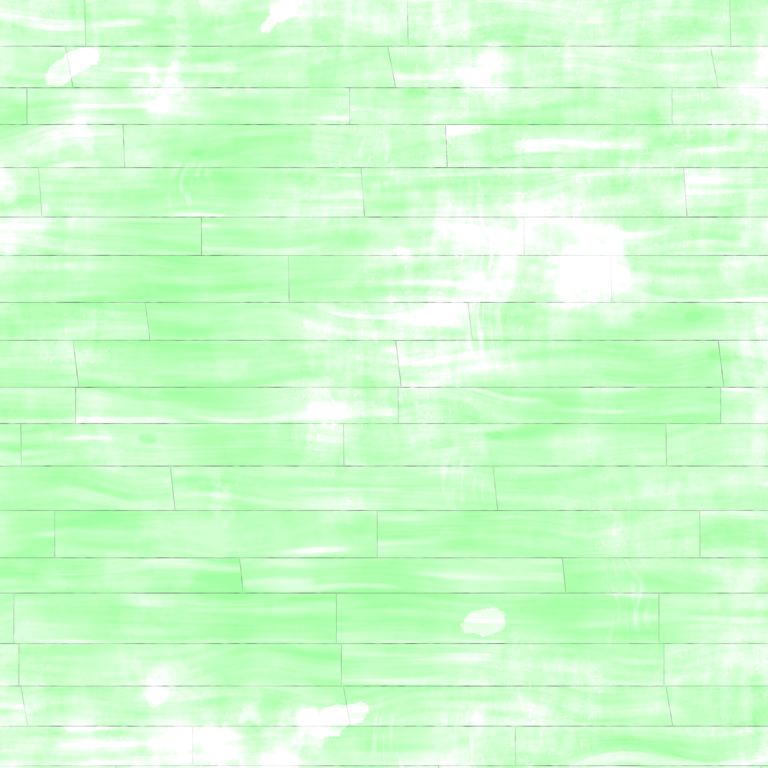
Write a Shadertoy shader that draws this texture.

```glsl
const float ROWS = 18.0;
const float PLANK_LENGTH = 0.42;
const vec3 SEAM_COLOR = vec3(0.47, 0.55, 0.49);

float hash(vec2 p) {
    return fract(sin(dot(p, vec2(127.1, 311.7))) * 43758.5453);
}

vec2 hash2(float n) {
    return vec2(hash(vec2(n, 3.7)), hash(vec2(n, 8.3)));
}

float noise(vec2 p) {
    vec2 i = floor(p), f = fract(p);
    f = f * f * (3.0 - 2.0 * f);
    return mix(mix(hash(i), hash(i + vec2(1, 0)), f.x),
               mix(hash(i + vec2(0, 1)), hash(i + vec2(1, 1)), f.x), f.y);
}

// Centred on zero; a higher roughness strengthens the small octaves
float fbm(vec2 p, float roughness) {
    float sum = 0.0, gain = 0.5;
    for (int i = 0; i < 7; i++) {
        sum += gain * (noise(p) - 0.5);
        p = mat2(1.6, 1.2, -1.2, 1.6) * p + 7.3;
        gain *= roughness;
    }
    return sum;
}

// Octaves without rotation keep the fibres along one axis
float fibres(vec2 p) {
    return 0.5 * noise(p) + 0.3 * noise(p * vec2(1.7, 2.1) + 4.1)
         + 0.2 * noise(p * vec2(2.5, 4.3) + 9.2) - 0.5;
}

float rowEdge(float row) {
    return (row + 0.2 * (hash(vec2(row, 5.1)) - 0.5)) / ROWS;
}

float line(float d, float width) {
    return 1.0 - smoothstep(0.0, width, abs(d));
}

// Curved bristle strokes swept around a centre
float brushArc(vec2 p, vec2 center, float radius, float facing) {
    vec2 q = (p - center) * vec2(facing, 1.0);
    float r = length(q), angle = atan(q.y, q.x);
    float band = 1.0 - smoothstep(0.01, 0.045, abs(r - radius));
    float sweep = 1.0 - smoothstep(0.1, 0.42, abs(angle));
    float bristle = noise(vec2(r * 230.0 + 3.0 * noise(p * 25.0), angle * 6.0 + radius * 90.0));
    return band * sweep * smoothstep(0.5, 0.9, bristle);
}

// Tilted smear of thick paint with a ragged outline
float smear(vec2 p, vec2 center, float tilt, vec2 size) {
    vec2 q = p - center;
    q = mat2(cos(tilt), -sin(tilt), sin(tilt), cos(tilt)) * q;
    q.y += 3.0 * q.x * q.x;
    float d = length(q / size) + 1.6 * fbm(p * 30.0, 0.6);
    return 1.0 - smoothstep(0.8, 1.0, d);
}

float woodTone(vec2 p, vec2 plank) {
    float seed = hash(plank);
    vec2 q = p + vec2(seed * 40.0, seed * 17.0);
    q.y += 0.03 * (noise(q * vec2(9.0, 16.0)) - 0.5) + 0.12 * (seed - 0.5) * p.x;
    float grain = fibres(q * vec2(8.0, 62.0));
    float streak = smoothstep(0.6, 0.95, noise(q * vec2(9.0, 105.0) + 31.0));
    float figured = smoothstep(0.3, 0.7, noise(q * vec2(5.0, 12.0) + 60.0));
    return 0.27 * grain + 0.15 * streak * figured + 0.02 * (seed - 0.5);
}

float paintTone(vec2 p) {
    // Worn clouds, mottling and vertical washes
    float cloud = fbm(p * 5.0 + 2.7, 0.55);
    float mottle = fbm(p * 26.0 + 17.0, 0.68);
    float wash = fibres(vec2(p.x * 95.0 + 2.0 * noise(p * 12.0), p.y * 11.0));
    float worn = smoothstep(-0.15, 0.15, cloud);
    float tone = 0.3 * cloud + 0.15 * mottle * (0.4 + worn) + 0.14 * wash * worn;

    // Soft patches, then crisp splats with crumbling edges
    float patches = smoothstep(0.02, 0.26, fbm(p * 4.5 + 21.0, 0.58));
    float splat = smoothstep(0.1, 0.17, fbm(p * 9.0 + 13.0, 0.56) + 0.1 * (patches - 0.4));
    float fleck = smoothstep(0.78, 0.95, noise(p * 210.0));
    tone += 0.17 * patches + splat * (0.04 + 0.12 * patches) + 0.08 * fleck * worn;

    for (float i = 0.0; i < 8.0; i++) {
        vec2 h = hash2(i + 40.0);
        float facing = h.x > 0.5 ? 1.0 : -1.0;
        tone += 0.11 * brushArc(p, hash2(i + 11.0), 0.1 + 0.14 * h.y, facing);
    }
    for (float i = 0.0; i < 4.0; i++) {
        vec2 h = hash2(i + 70.0);
        tone += 0.2 * smear(p, hash2(i + 23.0), 0.2 + 0.6 * h.x, vec2(0.03 + 0.04 * h.y, 0.014));
    }
    return tone;
}

float knots(vec2 p) {
    float dark = 0.0;
    for (float i = 0.0; i < 14.0; i++) {
        vec2 size = vec2(0.014, 0.007) * (0.6 + hash(vec2(i, 2.0)));
        float d = length((p - hash2(i + 90.0)) / size) + 0.6 * (noise(p * 80.0) - 0.5);
        dark += 1.0 - smoothstep(0.6, 1.3, d);
    }
    return dark;
}

void mainImage(out vec4 fragColor, in vec2 fragCoord) {
    vec2 uv = fragCoord / iResolution.xy;

    // Uneven rows of planks with slightly slanted joints
    float row = floor(uv.y * ROWS);
    row += step(rowEdge(row + 1.0), uv.y) - step(uv.y, rowEdge(row));
    float low = rowEdge(row), high = rowEdge(row + 1.0);
    float slant = 0.2 * pow(hash(vec2(row, 6.0)) * 2.0 - 1.0, 3.0);
    float along = (uv.x + slant * (uv.y - low)) / PLANK_LENGTH + hash(vec2(row, 1.3));
    vec2 plank = vec2(floor(along), row);

    float paint = paintTone(uv);
    float tone = 0.795 + woodTone(uv, plank) + paint - 0.08 * knots(uv);
    tone = clamp(tone, 0.64, 1.0);

    // Thin broken seams, fading under paint
    float jointDistance = (fract(along + 0.5) - 0.5) * PLANK_LENGTH;
    float seam = max(line(min(uv.y - low, high - uv.y), 0.0016), 0.7 * line(jointDistance, 0.0016));
    float wear = 0.1 + 0.75 * noise(uv * 28.0) * noise(uv * 130.0 + 5.0) + 0.2 * noise(uv * 9.0);
    seam *= wear * (1.0 - 0.7 * smoothstep(0.05, 0.25, paint));

    fragColor = vec4(mix(vec3(tone, 1.0, tone), SEAM_COLOR, seam), 1.0);
}
```
